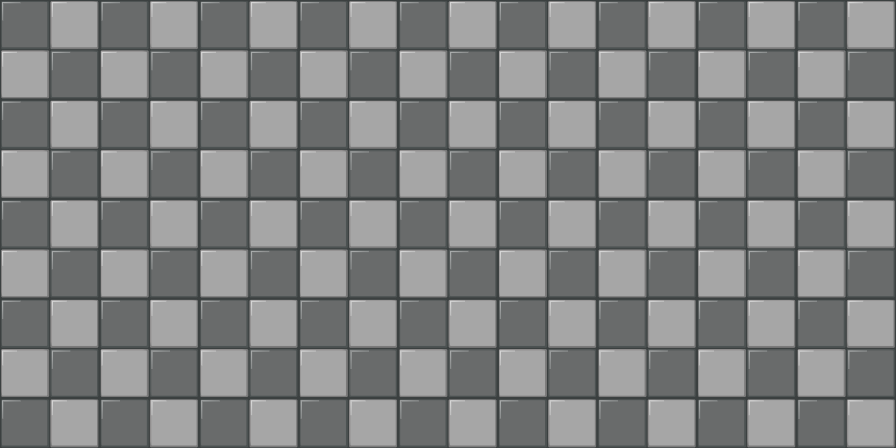
A Shadertoy shader for this pattern:

```glsl
// Checkerboard of bevelled grey tiles with dark grout and corner glints.

// Antialiased coverage of a signed distance, px being one pixel in tile units.
float cover(float d, float px) {
    return clamp(0.5 - d / px, 0.0, 1.0);
}

float boxDistance(vec2 p, vec2 lo, vec2 hi, float radius) {
    vec2 q = abs(p - 0.5 * (lo + hi)) - 0.5 * (hi - lo) + radius;
    return length(max(q, 0.0)) + min(max(q.x, q.y), 0.0) - radius;
}

// Thin stroke along x that fades towards its far end.
float glintStroke(vec2 p, float len, float px) {
    float body = boxDistance(p, vec2(0.04, 0.04), vec2(len, 0.065), 0.0);
    return cover(body, px) * mix(1.0, 0.55, smoothstep(0.05, len, p.x));
}

void mainImage(out vec4 fragColor, in vec2 fragCoord) {
    // Eighteen columns by nine rows, counted from the top left
    vec2 uv = fragCoord / iResolution.xy;
    vec2 grid = vec2(uv.x, 1.0 - uv.y) * vec2(18.0, 9.0);
    vec2 cell = floor(grid);
    vec2 p = fract(grid);
    float px = 9.0 / iResolution.y;
    float light = mod(cell.x + cell.y, 2.0);

    // Grout is wider and darker on every second joint
    vec2 odd = mod(cell, 2.0);
    vec2 lo = mix(vec2(0.024), vec2(0.012), odd);
    vec2 hi = 1.0 - mix(vec2(0.012), vec2(0.024), odd);
    vec3 color = vec3(0.23, 0.25, 0.25);

    // Bevel, shaded on the right and bottom sides
    float shade = smoothstep(-0.05, 0.05, max(p.x, p.y) - 0.9);
    vec3 darkRim = mix(vec3(0.33, 0.35, 0.35), vec3(0.30, 0.32, 0.32), shade);
    vec3 lightRim = mix(vec3(0.57, 0.56, 0.56), vec3(0.48), shade);
    vec3 rim = mix(darkRim, lightRim, light);
    color = mix(color, rim, cover(boxDistance(p, lo, hi, 0.03), px));

    // Flat tile face
    vec3 face = mix(vec3(0.41, 0.42, 0.42), vec3(0.65), light);
    float faceShape = boxDistance(p, vec2(0.04), vec2(0.95), 0.02);
    color = mix(color, face, cover(faceShape, px));

    // Corner glint along the top and left edges
    float len = mix(0.41, 0.34, light);
    float glint = max(glintStroke(p, len, px), glintStroke(p.yx, len, px));
    vec3 glintColor = mix(vec3(0.66, 0.67, 0.67), vec3(0.84), light);
    color = mix(color, glintColor, glint);

    fragColor = vec4(color, 1.0);
}
```
